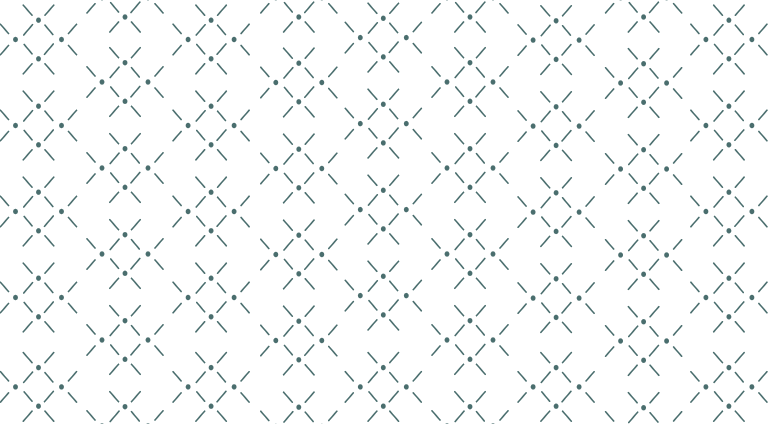
A Shadertoy shader for this pattern:

```glsl
// Staggered columns of dotted diamonds with crossing teal dashes on white.

// Lengths are in units of 1/768 of the canvas width; y runs down from the top.
const float CANVAS_WIDTH = 768.0;
const vec2  PITCH        = vec2(86.3, 86.0);
const vec2  FIRST_CENTER = vec2(38.5, 39.5);
const float STAGGER      = -43.5;   // vertical shift of odd columns
const float TOP_SHIFT    = 1.7;     // first row of odd columns
const float BOTTOM_SHIFT = 3.4;     // last row of even columns
const int   LAST_COLUMN  = 8;

const vec2  DOT_REACH   = vec2(23.0, 19.3);
const vec2  DOT_RADIUS  = vec2(2.4, 2.65);
const float DASH_RADIUS = 0.78;
const vec3  PAPER = vec3(1.0);
const vec3  INK   = vec3(0.29, 0.43, 0.43);

// Small hand-placed misalignment of each column
const vec2 COLUMN_NUDGE[9] = vec2[9](
    vec2(0.0, 0.0), vec2(0.2, 0.0), vec2(0.0, 0.0),
    vec2(1.4, 0.5), vec2(-0.4, -1.9), vec2(0.0, 0.0),
    vec2(-0.2, 0.6), vec2(1.0, 1.0), vec2(0.0, 0.0));

float dashDistance(vec2 p, vec2 a, vec2 b) {
    vec2 pa = p - a, ba = b - a;
    float t = clamp(dot(pa, ba) / dot(ba, ba), 0.0, 1.0);
    return length(pa - ba * t) - DASH_RADIUS;
}

float dotDistance(vec2 p) {
    return (length(p / DOT_RADIUS) - 1.0) * DOT_RADIUS.x;
}

// Four dots and twelve dashes, folded into one quadrant
float motifDistance(vec2 p) {
    vec2 q = abs(p);
    float dots = min(dotDistance(q - vec2(DOT_REACH.x, 0.0)),
                     dotDistance(q - vec2(0.0, DOT_REACH.y)));

    // Inner dashes on the rising diagonal are slightly longer
    float stretch = p.x * p.y > 0.0 ? 0.5 : 0.0;
    float inner = dashDistance(q, vec2(6.5 - stretch, 14.3 + stretch),
                                  vec2(14.3 + stretch, 5.0 - stretch));
    float side = dashDistance(q, vec2(30.0, 6.0), vec2(38.0, 15.2));
    float tip  = dashDistance(q, vec2(6.5, 24.3), vec2(15.2, 34.3));
    return min(dots, min(inner, min(side, tip)));
}

// Position relative to the center of the nearest motif
vec2 motifLocal(vec2 p) {
    float column = floor((p.x - FIRST_CENTER.x) / PITCH.x + 0.5);
    bool odd = mod(column, 2.0) > 0.5;
    vec2 start = FIRST_CENTER + vec2(0.0, odd ? STAGGER : 0.0);
    float row = floor((p.y - start.y) / PITCH.y + 0.5);

    vec2 nudge = COLUMN_NUDGE[clamp(int(column), 0, LAST_COLUMN)];
    if (odd && row < 0.5) nudge.y = TOP_SHIFT;
    if (!odd && row > 3.5) nudge.y = BOTTOM_SHIFT;
    return p - start - vec2(column, row) * PITCH - nudge;
}

void mainImage(out vec4 fragColor, in vec2 fragCoord) {
    float pixel = CANVAS_WIDTH / iResolution.x;
    vec2 p = vec2(fragCoord.x, iResolution.y - fragCoord.y) * pixel;

    float d = motifDistance(motifLocal(p));
    float coverage = clamp(0.5 - d / pixel, 0.0, 1.0);
    fragColor = vec4(mix(PAPER, INK, coverage), 1.0);
}
```
